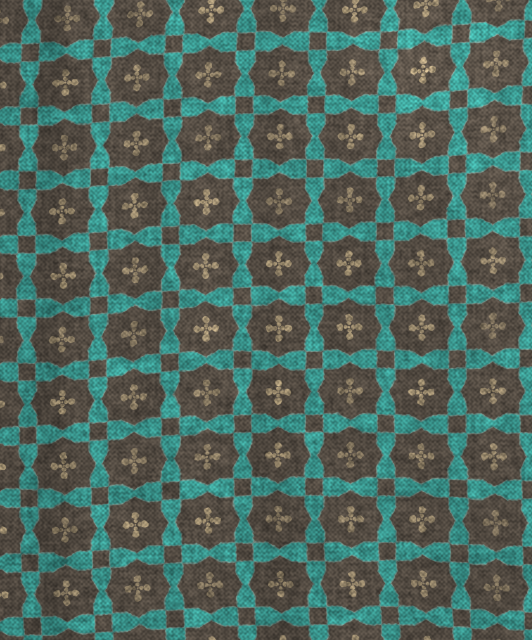
Write a WebGL 2 fragment shader that draws this pattern.

```glsl
#version 300 es
precision highp float;
// Woven cloth: a teal lattice with pinched bars on brown, small squares at the
// crossings and a tan dotted cross in each tile. Distance functions are repeated
// with fract on gently bent coordinates, then worn by hash noise and thread grain.
uniform vec2 u_resolution;
out vec4 outColor;

// All lengths are fractions of the canvas height.
const vec2 PITCH = vec2(0.1120, 0.0997);
const vec2 ORIGIN = vec2(0.3776, 0.637);
const float BAR_HALF = 0.0148;
const float PINCH_HALF = 0.0048;
const float TAPER = 0.0190;
const float SQUARE_HALF = 0.0136;
const float OUTLINE_HALF = 0.0009;
const float THREADS = 270.0;

const vec3 BROWN = vec3(0.325, 0.293, 0.258);
const vec3 TEAL = vec3(0.215, 0.560, 0.530);
const vec3 OUTLINE = vec3(0.430, 0.540, 0.510);
const vec3 TAN = vec3(0.660, 0.590, 0.460);

float hash(vec2 p) {
  return fract(sin(dot(p, vec2(127.1, 311.7))) * 43758.5453);
}

float noise(vec2 p) {
  vec2 i = floor(p), f = fract(p);
  f = f * f * (3.0 - 2.0 * f);
  return mix(mix(hash(i), hash(i + vec2(1.0, 0.0)), f.x),
             mix(hash(i + vec2(0.0, 1.0)), hash(i + vec2(1.0, 1.0)), f.x), f.y);
}

float cover(float d, float blur) {
  return 1.0 - smoothstep(-blur, blur, d);
}

// Slack of the cloth: rows sag to the left and fan out on the right.
vec2 drape(vec2 p) {
  float left = 0.018 * (1.0 - smoothstep(0.03, 0.40, p.x));
  float right = mix(-0.010, 0.020, p.y) * smoothstep(0.57, 0.82, p.x);
  float bow = 0.034 * (p.y - 0.5) * (p.y - 0.5);
  vec2 wobble = vec2(noise(p * 9.0), noise(p * 9.0 + 40.0)) - 0.5;
  return p + vec2(-bow, left - right) + 0.004 * wobble;
}

// Bar leaving a crossing, tapering to a pinch halfway to the next one.
float barDist(float along, float across, float halfLength) {
  float t = clamp((halfLength - along) / TAPER, 0.0, 1.0);
  return (across - mix(PINCH_HALF, BAR_HALF, t)) * 0.87;
}

float latticeDist(vec2 q) {
  vec2 a = abs(fract(q / PITCH + 0.5) - 0.5) * PITCH;
  float bars = min(barDist(a.x, a.y, PITCH.x * 0.5), barDist(a.y, a.x, PITCH.y * 0.5));
  float square = max(a.x, a.y) - SQUARE_HALF;
  return max(bars, -square);
}

// Four arms of two dots each around a tiny centre.
float crossDist(vec2 m) {
  vec2 a = abs(m);
  if (a.y > a.x) a = a.yx;
  float outer = length(a - vec2(0.0145, 0.0)) - 0.0056;
  float inner = length(a - vec2(0.0060, 0.0)) - 0.0034;
  return min(min(outer, inner), length(a) - 0.0016);
}

// Over-under thread grain, about -0.5 to 0.5.
float weave(vec2 p) {
  vec2 t = p * THREADS;
  float crossing = sin(t.x * 3.1416) * sin(t.y * 3.1416);
  float slub = noise(t * vec2(0.25, 1.0)) + noise(t * vec2(1.0, 0.25) + 70.0) - 1.0;
  return 0.22 * crossing + 0.45 * slub + 0.45 * (noise(t * 1.1 + 13.0) - 0.5);
}

// Soft vertical folds and a lit patch at the upper right.
float foldLight(vec2 p) {
  float x = p.x + 0.03 * (noise(p * 3.0) - 0.5);
  float light = 1.0 + 0.12 * (noise(vec2(x * 13.0, p.y * 1.6)) - 0.5);
  light -= 0.12 * exp(-pow((x - 0.07) / 0.035, 2.0));
  light -= 0.08 * exp(-pow((x - 0.43) / 0.030, 2.0));
  light += 0.16 * exp(-dot(p - vec2(0.65, 0.90), p - vec2(0.65, 0.90)) * 45.0);
  return light;
}

void main() {
  vec2 p = gl_FragCoord.xy / u_resolution.y;
  float blur = max(0.8 / u_resolution.y, 0.0008);
  vec2 q = drape(p) - ORIGIN;
  float grain = weave(p);
  float fray = (noise(p * THREADS) - 0.5) * 0.0016;

  // Ground, lattice and its pale outline
  float lattice = latticeDist(q) + fray;
  vec3 teal = TEAL * (0.94 + 0.16 * noise(p * 38.0));
  vec3 color = mix(BROWN, teal, cover(lattice, blur));
  float line = cover(abs(lattice) - OUTLINE_HALF, blur);
  color = mix(color, OUTLINE, line * (0.55 + 0.3 * noise(p * 90.0)));

  // Crosses, faded differently in each tile and along the threads
  vec2 tile = floor(q / PITCH);
  vec2 local = (fract(q / PITCH) - 0.5) * PITCH;
  float motif = crossDist(local) + fray * 1.3;
  float fade = mix(0.65, 1.0, hash(tile)) * (1.0 - 0.25 * smoothstep(0.6, 0.83, p.x));
  fade *= 0.75 + 0.35 * noise(p * THREADS * 0.6);
  color = mix(color, TAN, cover(motif, blur) * clamp(fade, 0.0, 1.0));

  // Thread relief and folds
  color *= (1.0 + 0.50 * grain) * foldLight(p);
  outColor = vec4(clamp(color, 0.0, 1.0), 1.0);
}
```
